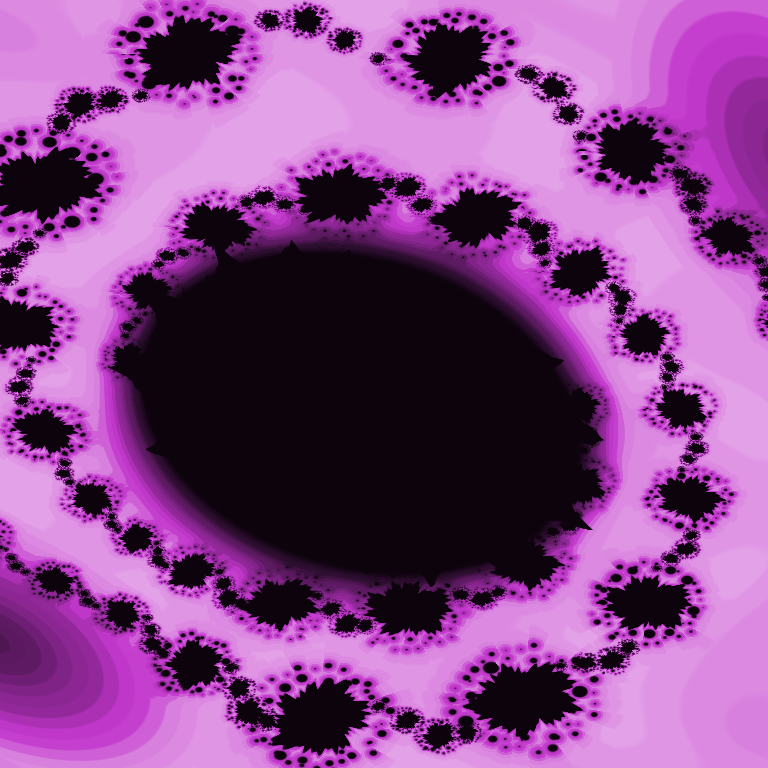
Reproduce this background procedurally as a Shadertoy shader.

```glsl
const vec2 CENTRE = vec2(0.465, 0.474);
const float SQUASH = 1.21;   // axis stretch of the elliptical spiral
const float TILT = -0.297;   // lean of its long axis

struct Arm { float start, pace, sway, phase, crowd, bulge, dent, side; };

mat2 turn(float a) {
    float c = cos(a), s = sin(a);
    return mat2(c, s, -s, c);
}

float hash(vec2 p) {
    return fract(sin(dot(p, vec2(41.3, 289.1))) * 4375.5);
}

float bump(float x, float mid, float width) {
    float t = (x - mid) / width;
    return exp(-t * t);
}

// Elliptical frame in which the spiral becomes round
vec2 toRound(vec2 p) { return turn(-TILT) * p * vec2(1.0 / SQUASH, SQUASH); }
vec2 fromRound(vec2 p) { return turn(TILT) * (p * vec2(SQUASH, 1.0 / SQUASH)); }

// Point number n along a spiral arm, relative to the centre
vec2 armPoint(Arm arm, float n) {
    float a = arm.start + arm.pace * n
            + arm.sway * cos(2.0 * arm.pace * (n - arm.phase))
            + arm.crowd * max(0.0, 3.0 - n);
    float r = 0.385 * exp(-0.12 * (a - 6.30)) * (1.0 + 0.05 * cos(2.0 * (a - 7.59)));
    r *= 1.0 + arm.bulge * bump(a, 5.2, 0.79) - arm.dent * bump(a, 4.33, 0.31);
    return arm.side * fromRound(r * vec2(cos(a), sin(a)));
}

// Distance to scattered specks on a ring of unit scale
float speckRing(vec2 q, float a, float count, float radius, float grain, float seed) {
    float sector = 6.28318 / count;
    float id = floor(a / sector);
    float h = hash(vec2(id, seed));
    float mid = (id + 0.3 + 0.4 * h) * sector;
    vec2 speck = (radius + 0.3 * (h - 0.5)) * vec2(cos(mid), sin(mid));
    return length(q - speck) - grain * hash(vec2(seed, id + 5.0));
}

// Distance to a ragged oval; dust sets how much loose grain surrounds it
float raggedBlob(vec2 p, float size, float seed, float dust) {
    vec2 q = p / (size * vec2(1.2, 0.88));
    float r = length(q);
    if (r > 2.2) return (r - 1.0) * size;
    float a = atan(q.y, q.x);
    float lobes = 0.10 * sin(2.0 * a + seed) + 0.09 * sin(5.0 * a + seed * 2.3)
                + 0.08 * sin(9.0 * a - seed + 4.0 * r) + 0.06 * sin(19.0 * a + seed)
                + 0.05 * sin(37.0 * a + 9.0 * r);
    float d = r - 0.95 - lobes;
    d = min(d, speckRing(q, a, 15.0, 1.2, 0.17 * dust, seed));
    d = min(d, speckRing(q, a, 29.0, 1.38, 0.10 * dust, seed + 9.0));
    return d * size;
}

// Adds one blob to the nearest distance (x) and the strongest halo (y)
vec2 addBlob(vec2 field, vec2 p, float size, float seed, float dust) {
    float d = raggedBlob(p, size, seed, dust);
    return vec2(min(field.x, d), max(field.y, exp(-5.5 * max(d, 0.0) / size)));
}

// Blobs along an arm, with sparse curling beads between them
vec2 addArm(vec2 field, vec2 p, Arm arm) {
    for (int i = -1; i <= 14; i++) {
        float n = float(i);
        vec2 c = armPoint(arm, n);
        float gap = length(armPoint(arm, n + 0.5) - armPoint(arm, n - 0.5));
        float size = min(0.245 * gap, 0.054) * mix(0.75, 1.0, smoothstep(0.0, 4.0, n));
        float dust = mix(1.0, 0.4, smoothstep(4.0, 10.0, n));
        field = addBlob(field, p - c, size, n + 3.0 * arm.side, dust);
        for (int j = 1; j <= 4; j++) {
            float k = float(j);
            float back = 0.2 + 0.13 * k;
            vec2 bead = armPoint(arm, n - back);
            bead += normalize(bead) * size * 0.45 * sin(1.1 * k);
            float beadSize = size * (0.34 - 0.9 * abs(back - 0.48));
            field = addBlob(field, p - bead, beadSize, n + 7.0 * k, dust);
        }
    }
    return field;
}

// Tone rising from a stretched dark pool
float pool(vec2 p, vec2 axis, float squeeze, float low, float slope) {
    vec2 q = vec2(dot(p, axis), squeeze * dot(p, vec2(-axis.y, axis.x)));
    return low + slope * length(q);
}

float terrace(float v, float steps) {
    float s = v * steps;
    return (floor(s) + smoothstep(0.8, 1.0, fract(s))) / steps;
}

vec3 palette(float t) {
    vec3 c = mix(vec3(0.05, 0.01, 0.05), vec3(0.17, 0.05, 0.18), smoothstep(0.0, 0.2, t));
    c = mix(c, vec3(0.36, 0.10, 0.38), smoothstep(0.2, 0.38, t));
    c = mix(c, vec3(0.55, 0.15, 0.58), smoothstep(0.38, 0.56, t));
    c = mix(c, vec3(0.76, 0.22, 0.80), smoothstep(0.56, 0.70, t));
    c = mix(c, vec3(0.86, 0.54, 0.88), smoothstep(0.70, 0.85, t));
    return mix(c, vec3(0.90, 0.66, 0.92), smoothstep(0.85, 1.0, t));
}

void mainImage(out vec4 fragColor, in vec2 fragCoord) {
    vec2 uv = (fragCoord - 0.5 * iResolution.xy) / iResolution.y + 0.5;
    vec2 p = uv - CENTRE;

    // Glow around the dark core: slow above and below, steep at the sides
    float angle = atan(p.y, p.x);
    float slow = 0.5 + 0.5 * cos(2.0 * (angle - 1.05));
    float core = length(toRound(p - vec2(0.004, -0.012))) - 0.235;
    float rise = max(core, 0.0) / mix(0.03, 0.055, slow);
    float tone = 0.95 * (1.0 - exp(-pow(rise, 1.4)));
    tone += 0.03 * sin(17.0 * p.x + 3.0 * sin(13.0 * p.y)) * smoothstep(0.0, 0.08, core);

    // Corner shading
    tone -= 0.08 * smoothstep(0.5, 0.68, length(p));
    tone = min(tone, pool(uv - vec2(1.042, 0.785), vec2(-0.6, 0.8), 1.8, 0.45, 1.38));
    tone = min(tone, pool(uv - vec2(-0.013, 0.167), vec2(0.89, -0.45), 2.0, 0.3, 2.07));

    // Two opposed spiral arms, then the jagged flanks of the core
    vec2 field = vec2(1.0, 0.0);
    field = addArm(field, p, Arm(3.725, 0.408, 0.14, 6.1, 0.13, 0.06, 0.12, 1.0));
    field = addArm(field, p, Arm(4.297, 0.377, 0.26, 5.9, -0.06, 0.23, 0.0, -1.0));
    tone *= 1.0 - 0.32 * field.y;
    float tooth = 1.0 - abs(sin(9.0 * (angle - 3.04) + 0.4 * sin(40.0 * core)));
    float jag = 0.045 * tooth * tooth + 0.004 * sin(47.0 * angle) + 0.003 * sin(101.0 * angle);
    field.x = min(field.x, core - jag * (1.0 - slow));

    float px = 1.0 / iResolution.y;
    float outside = smoothstep(-px, px, field.x);
    vec3 color = palette(terrace(clamp(tone, 0.0, 1.0), 22.0));
    fragColor = vec4(mix(palette(0.0), color, outside), 1.0);
}
```
